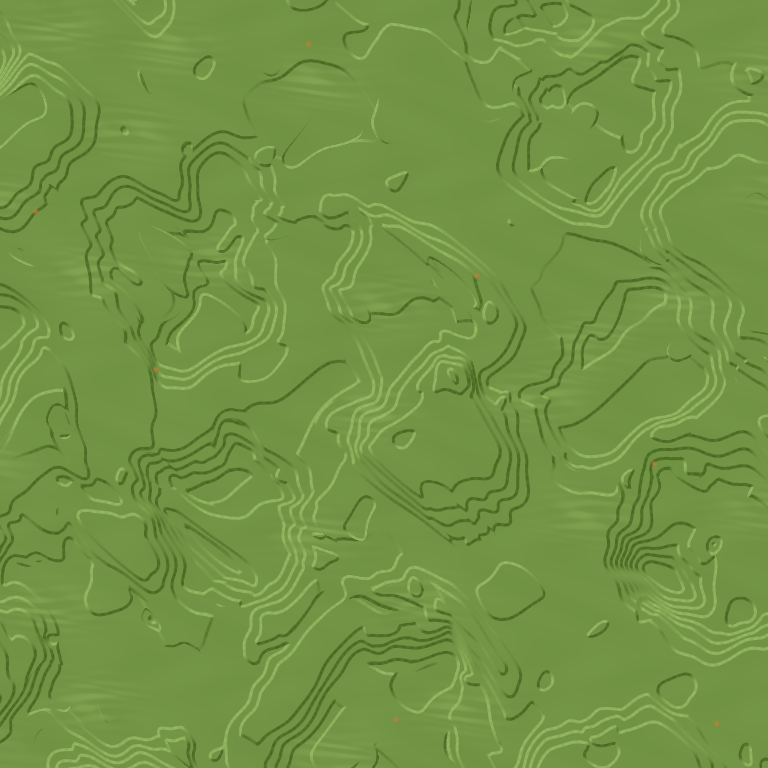
Write a Shadertoy shader that draws this texture.

```glsl
const vec3 GRASS = vec3(0.445, 0.580, 0.268);
const vec3 SHADE = vec3(0.255, 0.375, 0.105);
const vec3 LIT = vec3(0.620, 0.760, 0.420);
const vec3 RUST = vec3(0.800, 0.480, 0.220);
const vec2 LIGHT = vec2(0.62, -0.78);   // uphill direction of a lit slope
const float HILL_CELLS = 4.0;
const float KNOLL_CELLS = 10.0;
const float PATCH_CELLS = 6.0;
const float SPECK_CELLS = 9.0;
const float LINE_HALF = 0.0011;
const float LINE_SOFT = 0.0018;
const float STREAK_GAIN = 0.34;
const float SPECK_SHARE = 0.08;

vec3 hash3(vec2 cell, float seed) {
    vec3 q = fract(vec3(cell.xyx + seed * 7.31) * vec3(0.1031, 0.1030, 0.0973));
    q += dot(q, q.yxz + 33.33);
    return fract((q.xxy + q.yzz) * q.zyx);
}

// Layered sines bend the slopes, from wide meanders to small kinks
vec2 warp(vec2 p) {
    p += 0.024 * sin(p.yx * vec2(17.0, 14.0) + vec2(1.0, 4.0));
    p += 0.010 * sin(p.yx * vec2(41.0, 47.0) + p * 19.0);
    p += 0.0025 * sin(p.yx * vec2(131.0, 117.0) + p * 53.0);
    return p;
}

// Cellular plateaus: each cell holds one raised or sunken disc
float plateaus(vec2 p, float cells, float seed, vec2 radii, vec2 steps, float flank) {
    p *= cells;
    vec2 home = floor(p);
    float sum = 0.0;
    for (int j = -1; j <= 1; j++)
    for (int i = -1; i <= 1; i++) {
        vec2 cell = home + vec2(i, j);
        vec3 spot = hash3(cell, seed);
        vec3 kind = hash3(cell, seed + 5.0);
        float radius = mix(radii.x, radii.y, spot.z);
        float rise = mix(steps.x, steps.y, kind.x);
        float width = min(flank * rise, radius);
        float dist = length(p - cell - spot.xy);
        float disc = 1.0 - smoothstep(radius - width, radius, dist);
        sum += (kind.y < 0.5 ? -rise : rise) * disc;
    }
    return sum;
}

// Terrain height, counted in contour steps
float height(vec2 p) {
    vec2 q = warp(p);
    float swell = 0.6 * sin(q.x * 13.0 + 2.0 * sin(q.y * 7.0)) * sin(q.y * 15.0 + 1.3);
    return swell + 0.37
        + plateaus(q, HILL_CELLS, 1.0, vec2(0.30, 0.85), vec2(0.8, 4.2), 0.075)
        + plateaus(q, KNOLL_CELLS, 2.0, vec2(0.12, 0.42), vec2(0.2, 1.2), 0.22);
}

// Scattered soft patches of horizontal pale streaks
float streaks(vec2 p) {
    vec2 q = p * PATCH_CELLS;
    vec2 home = floor(q);
    float area = 0.0;
    for (int j = -1; j <= 1; j++)
    for (int i = -1; i <= 1; i++) {
        vec2 cell = home + vec2(i, j);
        vec3 spot = hash3(cell, 3.0);
        vec2 d = (q - cell - spot.xy) / vec2(0.30, 0.18);
        area += step(0.5, spot.z) * exp(-dot(d, d));
    }
    float rows = sin(p.y * 430.0 + 2.0 * sin(p.x * 31.0));
    rows += sin(p.y * 270.0 + 5.0 * sin(p.x * 23.0 + p.y * 90.0));
    return min(area, 1.0) * smoothstep(-1.2, 1.8, rows);
}

// Rare tiny warm dots
float specks(vec2 p) {
    vec2 q = p * SPECK_CELLS;
    vec3 spot = hash3(floor(q), 4.0);
    float dist = length(fract(q) - 0.15 - 0.7 * spot.xy) / SPECK_CELLS;
    return step(spot.z, SPECK_SHARE) * (1.0 - smoothstep(0.001, 0.005, dist));
}

void mainImage(out vec4 fragColor, in vec2 fragCoord) {
    vec2 p = fragCoord / iResolution.y;

    // Height and slope
    const float EPS = 0.001;
    float h = height(p);
    vec2 slope = vec2(height(p + vec2(EPS, 0.0)), height(p + vec2(0.0, EPS))) - h;
    slope /= EPS;
    float steep = length(slope);

    // Contour lines of even width, fading out on flat ground
    float dist = abs(fract(h + 0.5) - 0.5) / max(steep, 1.0);
    float soft = max(LINE_SOFT, 1.0 / iResolution.y);
    float line = 1.0 - smoothstep(LINE_HALF, LINE_HALF + soft, dist);
    line *= smoothstep(3.0, 9.0, steep);
    line *= 0.84 + 0.16 * sin(p.x * 610.0 + 3.0 * sin(p.y * 97.0)) * sin(p.y * 570.0);
    float facing = clamp(dot(slope, LIGHT) / max(steep, 0.01) * 2.2, -1.0, 1.0);

    // Grass with faint mottling, streaks, lines and specks
    float mottle = sin(p.x * 37.0 + 3.0 * sin(p.y * 29.0)) * sin(p.y * 43.0 + p.x * 11.0);
    vec3 color = GRASS + 0.007 * mottle;
    color = mix(color, LIT, STREAK_GAIN * streaks(p));
    color = mix(color, LIT, line * max(facing, 0.0) * 0.80);
    color = mix(color, SHADE, line * max(-facing, 0.0) * 0.85);
    color = mix(color, RUST, 0.7 * specks(p));
    fragColor = vec4(color, 1.0);
}
```
